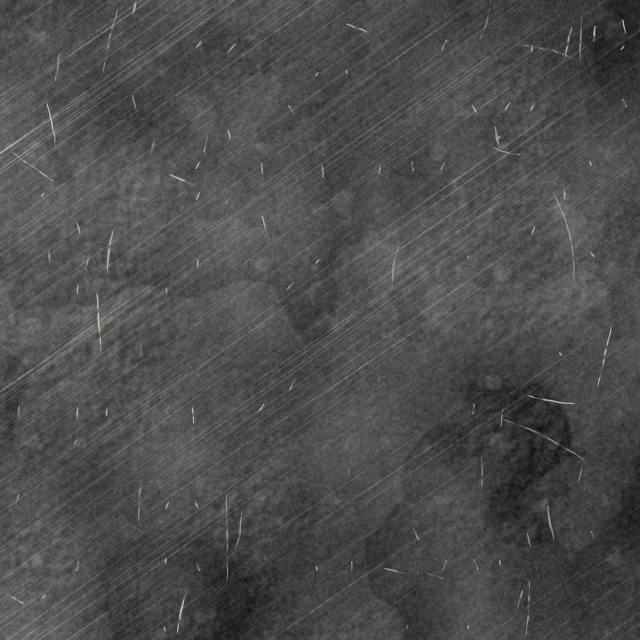
Give the GLSL for this texture, as a Shadertoy shader.

```glsl
const float BRUSH_ANGLE = 0.61;
const vec3 METAL_TINT = vec3(1.0, 0.995, 0.975);
const vec3 COOL_TINT = vec3(1.0, 0.99, 1.025);
const vec3 BRUSH_COLOR = vec3(1.0, 0.95, 0.88);
const vec3 SCRATCH_COLOR = vec3(0.78, 0.78, 0.76);

// Integer hash: two values in 0..1 per lattice point
vec2 hash2(vec2 cell) {
    uvec2 v = uvec2(ivec2(floor(cell))) * 1664525u + 1013904223u;
    v.x += v.y * 1664525u;
    v.y += v.x * 1664525u;
    v ^= v >> 16u;
    v.x += v.y * 1664525u;
    v.y += v.x * 1664525u;
    v ^= v >> 16u;
    return vec2(v & 65535u) / 65535.0;
}

float noise(vec2 p) {
    vec2 i = floor(p), f = fract(p);
    f = f * f * (3.0 - 2.0 * f);
    return mix(mix(hash2(i).x, hash2(i + vec2(1, 0)).x, f.x),
               mix(hash2(i + vec2(0, 1)).x, hash2(i + vec2(1, 1)).x, f.x), f.y);
}

float fbm(vec2 p, int octaves) {
    float sum = 0.0, amp = 0.5;
    for (int i = 0; i < octaves; i++) {
        sum += amp * noise(p);
        p = mat2(1.6, 1.2, -1.2, 1.6) * p + 17.3;
        amp *= 0.5;
    }
    return sum;
}

vec2 rotate(vec2 p, float angle) {
    float c = cos(angle), s = sin(angle);
    return vec2(c * p.x + s * p.y, c * p.y - s * p.x);
}

float stroke(float dist, float halfWidth, float px) {
    return 1.0 - smoothstep(max(halfWidth - 0.5 * px, 0.0), halfWidth + px, dist);
}

// Parallel hairlines, one per row, broken along their length
float hairlines(vec2 p, float rows, float px) {
    float row = floor(p.y * rows);
    vec2 h = hash2(vec2(row, rows));
    float dist = abs(fract(p.y * rows) - mix(0.25, 0.75, h.x)) / rows;
    float run = noise(vec2(p.x * 3.5 + h.y * 90.0, row + 0.5));
    float wear = 0.6 + 0.4 * noise(vec2(p.x * 90.0, row));
    return stroke(dist, 0.0005, px) * smoothstep(0.4, 0.8, run) * wear * mix(0.4, 1.0, h.y);
}

// Slightly bent, tapering scratch centred on the origin
float scratch(vec2 p, float angle, float halfLength, float bend, float halfWidth, float px) {
    vec2 q = rotate(p, angle);
    float along = abs(q.x) / halfLength;
    float dist = abs(q.y + bend * q.x * q.x + 0.002 * (noise(q.xx * 60.0 + angle * 40.0) - 0.5));
    float chips = smoothstep(0.2, 0.6, noise(vec2(q.x * 130.0, angle * 70.0)));
    return stroke(dist, halfWidth * (1.1 - along), px) * (1.0 - smoothstep(0.8, 1.0, along)) * mix(0.3, 1.0, chips);
}

// Slab with a torn dark rim that fades inwards
float slab(vec2 p, float level) {
    float depth = fbm(p, 5) - level;
    return smoothstep(0.0, 0.012, depth) * exp(-max(depth, 0.0) * 9.0);
}

// Pale round stains scattered on a grid
float stains(vec2 p, float cells) {
    vec2 h = hash2(floor(p * cells) + 60.0);
    vec2 local = fract(p * cells) - mix(vec2(0.35), vec2(0.65), h.yx);
    float radius = mix(0.08, 0.2, h.y);
    float dist = length(local) + 0.16 * (noise(p * 60.0) - 0.5);
    return step(h.x, 0.35) * (1.0 - smoothstep(radius * 0.6, radius * 1.2, dist)) * noise(p * 110.0);
}

// Tiny chips scattered on a grid
float flecks(vec2 p, float cells, float px) {
    vec2 cell = floor(p * cells);
    vec2 h = hash2(cell + 200.0), k = hash2(cell + 300.0);
    vec2 local = (fract(p * cells) - mix(vec2(0.35), vec2(0.65), k)) / cells;
    return step(h.x, 0.16) * scratch(local, 0.8 + h.y * 1.4, mix(0.003, 0.012, k.x), 0.0, 0.0011, px);
}

void mainImage(out vec4 fragColor, in vec2 fragCoord) {
    float px = 1.0 / min(iResolution.x, iResolution.y);
    vec2 p = fragCoord * px;
    float lit = p.y - p.x;

    // Clouded metal, slabs and stains
    float tone = 0.29 + 0.055 * lit + 0.03 * (p.y - 0.5);
    tone += 0.36 * (fbm(p * 3.2 + 5.0, 6) - 0.49);
    tone += 0.12 * (fbm(p * vec2(11.0, 7.0) + 31.0, 4) - 0.47);
    tone -= 0.07 * slab(p * 2.3 + 12.0, 0.52) + 0.045 * slab(p * 4.0 + 47.0, 0.57);
    tone += 0.1 * stains(p, 11.0) + 0.06 * stains(p + 3.37, 17.0);

    // Pitted relief and fine grain
    float pitted = smoothstep(0.4, 0.7, fbm(p * 5.0 + 80.0, 3));
    float relief = fbm(p * 75.0, 3) - fbm(p * 75.0 + vec2(0.45, -0.45), 3);
    tone += relief * mix(0.05, 0.2, pitted);
    tone += 0.07 * (noise(p * 370.0) - 0.5) + 0.05 * (noise(p * 190.0 + 9.0) - 0.5);
    vec3 color = tone * mix(METAL_TINT, COOL_TINT, smoothstep(0.3, 0.9, lit));

    // Brushed hairlines gathered in bundles
    float fade = mix(0.35, 1.0, smoothstep(-0.6, 0.4, lit));
    for (int i = 0; i < 4; i++) {
        float layer = float(i);
        vec2 q = rotate(p, BRUSH_ANGLE + 0.012 * (layer - 1.5));
        float bundle = mix(0.35, 1.25, smoothstep(0.3, 0.75, noise(vec2(q.x * 1.3, q.y * 9.0 + layer * 20.0))));
        float strength = 0.25 - 0.045 * layer;
        color += BRUSH_COLOR * strength * fade * bundle * hairlines(q, 45.0 * pow(1.6, layer), px);
    }

    // Loose scratches: mostly steep, some shallow and falling to the right
    float marks = 0.7 * flecks(p, 21.0, px);
    for (int i = 0; i < 42; i++) {
        vec2 id = vec2(float(i), 7.0);
        vec2 center = hash2(id), h = hash2(id + 50.0), k = hash2(id + 100.0);
        float angle = h.x < 0.7 ? mix(1.2, 1.85, k.x) : mix(-0.6, -0.15, k.x);
        float halfLength = mix(0.012, 0.085, h.y * h.y);
        float mark = scratch(p - center, angle, halfLength, 5.0 * (k.y - 0.5), mix(0.0006, 0.0014, k.y), px);
        marks = max(marks, mark * mix(0.35, 0.95, hash2(id + 150.0).x));
    }
    color = mix(color, SCRATCH_COLOR, marks);
    fragColor = vec4(clamp(color, 0.0, 1.0), 1.0);
}
```
